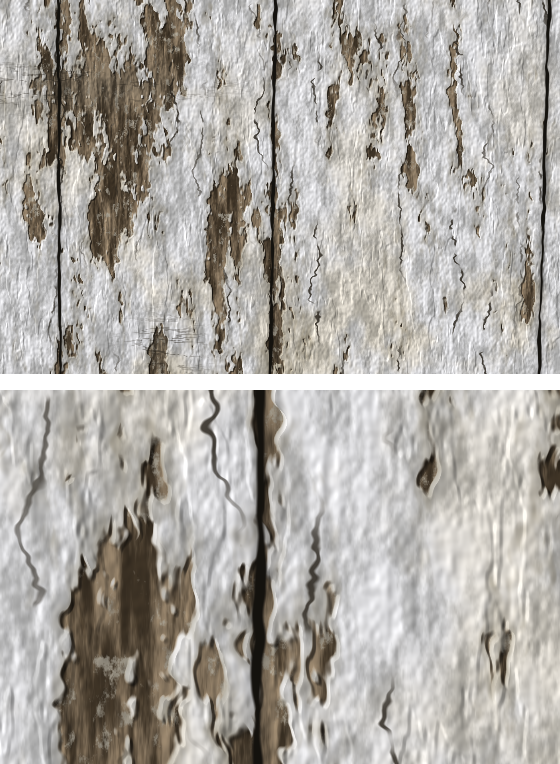
Top, the full canvas; bottom, a detail of the centre.
Write a WebGL 1 fragment shader that draws this texture.

```glsl
precision highp float;
// Weathered boards: white paint flaking off brown wood, with dark seams.
// A stretched noise field, biased by worn streaks, decides where paint is lost;
// the paint layers form a height field that is lit from the upper left.
uniform vec2 u_resolution;

float hash(vec2 p) {
  return fract(sin(dot(p, vec2(127.1, 311.7))) * 43758.5453);
}

float noise(vec2 p) {
  vec2 i = floor(p), f = fract(p);
  f = f * f * (3.0 - 2.0 * f);
  return mix(mix(hash(i), hash(i + vec2(1.0, 0.0)), f.x),
             mix(hash(i + vec2(0.0, 1.0)), hash(i + vec2(1.0, 1.0)), f.x), f.y);
}

// Rough noise: the small octaves stay strong
float fbm(vec2 p) {
  float sum = 0.0, amp = 0.418;
  for (int i = 0; i < 5; i++) {
    sum += amp * noise(p);
    p = p * 2.03 + vec2(17.3, 9.1);
    amp *= 0.62;
  }
  return sum;
}

// Soft spot that falls off over the given radii
float spot(vec2 p, vec2 center, vec2 radius) {
  vec2 d = (p - center) / radius;
  return exp(-dot(d, d));
}

// Distance to a slightly leaning, wavering joint between boards
float seam(vec2 p, float x, float lean) {
  float waver = 0.006 * (noise(vec2(x * 50.0, p.y * 7.0)) - 0.5)
              + 0.004 * (noise(vec2(x * 90.0, p.y * 45.0)) - 0.5);
  return abs(p.x - x - lean * (p.y - 0.5) - waver);
}

float seams(vec2 p) {
  return min(seam(p, 0.158, -0.008), min(seam(p, 0.73, 0.014), seam(p, 1.455, 0.026)));
}

// Old knots: a split band at the upper left and a dark one near the bottom
float knots(vec2 p) {
  return spot(p, vec2(0.2, 0.77), vec2(0.34, 0.06)) + spot(p, vec2(0.44, 0.07), vec2(0.1, 0.08));
}

// How strongly the paint is worn off; bare wood shows above 0.65
float wear(vec2 p) {
  float bias = 0.035 - 0.065 * smoothstep(0.6, 0.8, p.x);
  bias += 0.10 * spot(p, vec2(0.07, 0.5), vec2(0.05, 0.22));
  bias += 0.09 * spot(p, vec2(0.32, 0.55), vec2(0.09, 0.32));
  bias += 0.11 * spot(p, vec2(0.59, 0.5), vec2(0.04, 0.5));
  bias += 0.15 * spot(p, vec2(0.88, 0.42), vec2(0.022, 0.24));
  bias += 0.20 * spot(p, vec2(1.09, 0.4), vec2(0.022, 0.7));
  bias += 0.18 * spot(p, vec2(1.19, 0.1), vec2(0.018, 0.25));
  bias += 0.15 * spot(p, vec2(1.32, 0.5), vec2(0.03, 0.25));
  bias += 0.15 * spot(p, vec2(1.415, 0.4), vec2(0.022, 0.35));
  bias += 0.07 * knots(p) + 0.05 * exp(-seams(p) * 60.0);
  vec2 warp = vec2(noise(p * 50.0), noise(p * 50.0 + 40.0)) - 0.5;
  float chips = noise(p * vec2(95.0, 40.0)) + noise(p * vec2(150.0, 85.0)) - 1.0;
  return fbm((p + 0.012 * warp) * vec2(19.0, 4.6) + 3.0) + 0.09 * chips + bias;
}

float coat(float worn) {
  return 1.0 - smoothstep(0.625, 0.675, worn);
}

// Height of paint coat, flaking upper layer and brush grain
float surface(vec2 p, float worn) {
  float upper = smoothstep(0.5, 0.54, fbm(p * vec2(16.0, 4.0) + 61.0));
  float grain = 0.5 * noise(p * vec2(140.0, 32.0)) + 0.5 * noise(p * vec2(190.0, 120.0));
  return 0.9 * coat(worn) + 0.38 * upper + 0.7 * grain;
}

void main() {
  vec2 p = gl_FragCoord.xy / u_resolution.y;
  vec2 toLight = vec2(-0.0030, 0.0028);
  float worn = wear(p);
  float painted = coat(worn);
  float relief = surface(p, worn) - surface(p + toLight, wear(p + toLight));
  float knot = min(knots(p), 1.0);

  // Paint: cool white, dirtied near worn places and warmer lower down
  float tone = smoothstep(0.3, 0.62, fbm(p * vec2(45.0, 17.0) + 25.0));
  vec3 paint = mix(vec3(0.68, 0.68, 0.68), vec3(0.87, 0.87, 0.88), tone);
  float dirt = smoothstep(0.47, 0.66, worn) * (0.3 + 0.7 * noise(p * vec2(80.0, 50.0)));
  paint = mix(paint, vec3(0.54, 0.52, 0.47), 0.75 * dirt);
  float stain = smoothstep(0.45, 0.7, fbm(p * vec2(5.0, 4.0) + 8.0)) * (1.0 - 0.6 * p.y);
  paint *= mix(vec3(1.0), vec3(0.98, 0.95, 0.88), stain);
  paint *= 1.0 - 0.1 * knot;

  // Wood: brown vertical fibres with pale paint remains, greyer at the knots
  float fibre = smoothstep(0.28, 0.72, fbm(p * vec2(85.0, 12.0) + 12.0));
  vec3 wood = mix(vec3(0.23, 0.19, 0.14), vec3(0.56, 0.49, 0.40), fibre);
  float remains = smoothstep(0.56, 0.74, fbm(p * vec2(80.0, 45.0) + 70.0));
  wood = mix(wood, vec3(0.64, 0.62, 0.57), 0.8 * remains);
  wood = mix(wood, vec3(0.40, 0.37, 0.32) * (0.6 + 0.7 * fibre), 0.5 * knot);
  float split = fbm(p * vec2(6.0, 30.0) + 90.0);
  float splits = knot * (1.0 - smoothstep(0.0, 0.035, abs(split - 0.5)));

  vec3 color = mix(wood, paint, painted);
  color *= 1.0 + clamp(relief * 0.6, -0.62, 0.2);

  // Thin broken cracks running along the boards
  float lane = p.x * 13.0 + 1.1 * fbm(p * vec2(6.0, 9.0) + 33.0);
  float open = smoothstep(0.52, 0.8, noise(vec2(floor(lane) * 7.3, p.y * 6.0)))
             * smoothstep(0.2, 0.5, noise(p * vec2(20.0, 45.0)));
  float crack = open * (1.0 - smoothstep(0.012, 0.05, abs(fract(lane) - 0.5)));
  color = mix(color, vec3(0.17, 0.15, 0.12), 0.85 * max(crack, 0.6 * splits));

  // Joints with a soft shaded rim
  float gap = seams(p);
  float halfWidth = 0.0012 + 0.0045 * noise(vec2(p.x * 3.0, p.y * 24.0));
  color *= 1.0 - 0.35 * exp(-gap * 130.0);
  color = mix(vec3(0.08, 0.07, 0.055), color, smoothstep(halfWidth - 0.0015, halfWidth + 0.002, gap));

  gl_FragColor = vec4(clamp(color, 0.0, 1.0), 1.0);
}
```
